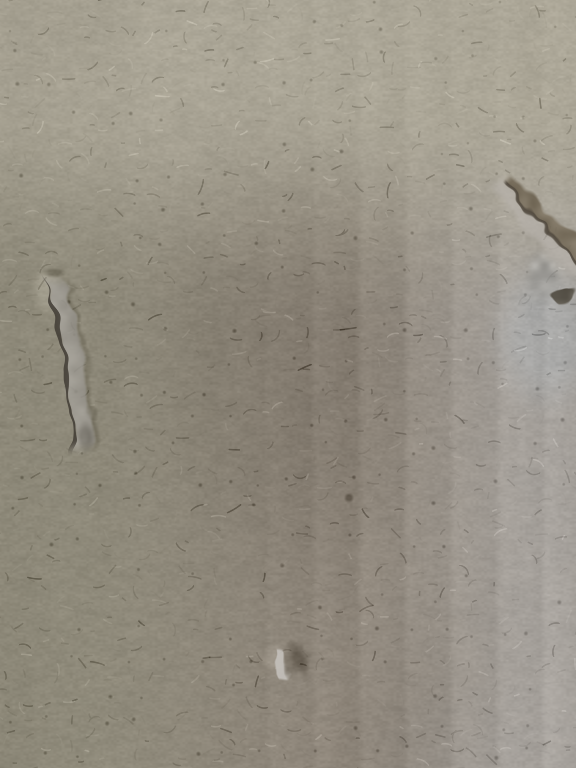
Give the GLSL for this texture, as a WebGL 2 fragment shader.

```glsl
#version 300 es
precision highp float;
// Worn cardboard: broad uneven light, soft vertical flutes and a fine paper
// grain from value noise, with hairs and specks scattered in hashed cells.
// Three tears are laid over it with bent local axes and noisy edges.
uniform vec2 u_resolution;
out vec4 fragColor;

float hash(vec2 cell) {
  uvec2 q = uvec2(ivec2(cell)) * uvec2(1597u, 3571u);
  uint n = (q.x ^ (q.y << 7)) * 747796u + q.y;
  n = (n ^ (n >> 15)) * 73244475u;
  n = (n ^ (n >> 13)) * 73244475u;
  return float((n ^ (n >> 16)) & 65535u) / 65535.0;
}

float noise(vec2 p) {
  vec2 i = floor(p), f = fract(p);
  f = f * f * (3.0 - 2.0 * f);
  return mix(mix(hash(i), hash(i + vec2(1, 0)), f.x),
             mix(hash(i + vec2(0, 1)), hash(i + vec2(1, 1)), f.x), f.y);
}

// 1 between lo and hi, with soft ends
float band(float lo, float hi, float soft, float x) {
  return smoothstep(lo - soft, lo + soft, x) * (1.0 - smoothstep(hi - soft, hi + soft, x));
}

// soft ellipse
float blob(vec2 p, vec2 centre, vec2 radius) {
  return 1.0 - smoothstep(0.3, 1.0, length((p - centre) / radius));
}

// curved hairs, mostly lying flat; reach is half the length in cells
float hairs(vec2 p, float cells, float reach, float seed, float aa) {
  vec2 home = floor(p * cells);
  float cover = 0.0;
  for (int k = 0; k < 9; k++) {
    vec2 cell = home + vec2(k % 3 - 1, k / 3 - 1), key = cell + seed;
    float turn = hash(key + 17.0) - 0.5;
    float angle = turn * (0.8 + 9.0 * turn * turn);
    vec2 q = p * cells - cell - vec2(hash(key), hash(key + 41.0));
    q = mat2(cos(angle), -sin(angle), sin(angle), cos(angle)) * q;
    q.y -= (hash(key + 73.0) - 0.5) * 2.4 * q.x * q.x;
    float size = reach * (0.2 + 0.8 * hash(key + 97.0));
    float d = length(vec2(max(abs(q.x) - size, 0.0), q.y)) / cells;
    float strength = pow(hash(key + 131.0), 3.0);
    cover = max(cover, strength * (1.0 - smoothstep(0.0004, 0.0006 + aa, d)));
  }
  return cover;
}

float specks(vec2 p, float cells, float aa) {
  vec2 cell = floor(p * cells);
  vec2 spot = 0.25 + 0.5 * vec2(hash(cell + 211.0), hash(cell + 257.0));
  float rare = hash(cell + 307.0);
  float d = length(p * cells - cell - spot) / cells;
  return step(0.6, rare) * rare * (1.0 - smoothstep(0.0005, 0.001 + 0.003 * rare * rare * rare + aa, d));
}

void main() {
  vec2 p = gl_FragCoord.xy / u_resolution.x;
  float aa = 1.0 / u_resolution.x;
  float rough = noise(p * 55.0) - 0.5, cloud = noise(p * 5.0) - 0.5;

  // broad light: shaded middle, warm top, cool right side
  vec3 col = mix(vec3(0.555, 0.537, 0.475), vec3(0.557, 0.524, 0.479), smoothstep(0.1, 0.6, p.x));
  float cool = smoothstep(0.58, 0.95, p.x + 0.05 * cloud);
  col = mix(col, vec3(0.65, 0.632, 0.61), cool);
  float lit = smoothstep(0.74, 1.2, p.y + 0.06 * cloud + 0.08 * (p.x - 0.5));
  col = mix(col, vec3(0.672, 0.652, 0.592), lit);
  col -= 0.035 * blob(p, vec2(0.5, 0.72), vec2(0.3, 0.5));
  col -= 0.03 * blob(p, vec2(0.0, 1.34), vec2(0.35)) + 0.02 * blob(p, vec2(0.72, 0.05), vec2(0.16, 0.2));
  col = mix(col, vec3(0.665, 0.67, 0.67), 0.75 * blob(p, vec2(0.95, 0.75), vec2(0.12, 0.16)));

  // flutes: light edge on the left of each, fading to the right
  float f = fract(p.x / 0.08 + 0.25 + 0.08 * noise(p * vec2(2, 4)));
  float flute = smoothstep(0.0, 0.2, f) * (1.0 - f) - 0.4;
  col += flute * 0.045 * smoothstep(0.3, 0.65, p.x) * (1.0 - 0.6 * lit);
  col += 0.016 * (noise(vec2(p.x * 22.0, p.y * 1.5)) - 0.5);
  col -= 0.02 * band(0.59, 0.6, 0.006, p.y) * (1.0 - smoothstep(0.05, 0.2, p.x));

  // paper grain, hairs and specks
  col += 0.030 * (noise(p * vec2(75, 190)) - 0.5) + 0.032 * (noise(p * vec2(210, 300)) - 0.5);
  col += 0.016 * (noise(p * vec2(28, 60)) - 0.5) * vec3(1.0, 0.9, 0.8);
  col -= 0.13 * hairs(p, 32.0, 0.35, 500.0, aa) + 0.18 * hairs(p, 13.0, 0.18, 900.0, aa);
  col += 0.08 * hairs(p, 24.0, 0.28, 1300.0, aa);
  col -= 0.16 * specks(p, 19.0, aa) + 0.15 * blob(p, vec2(0.606, 0.469), vec2(0.01));

  // left tear: a lifted strip beside a bent crack
  float rise = p.y - 0.552;
  float s = p.x - 0.126 + 0.55 * rise * rise + 0.010 * (noise(vec2(p.y * 42.0, 3)) - 0.5);
  float along = band(0.555, 0.845, 0.015, p.y);
  col += 0.07 * blob(p, vec2(0.08, 0.83), vec2(0.03, 0.05));
  col -= 0.08 * along * band(0.03, 0.041, 0.006, s + 0.012 * rough);
  col = mix(col, vec3(0.65, 0.637, 0.61) + 0.09 * rough - 2.2 * max(s - 0.008, 0.0),
            0.8 * along * band(0.0, 0.032, 0.004, s + 0.008 * rough));
  float gap = 0.0045 * noise(vec2(p.y * 34.0, 9)) - 0.0008;
  col = mix(col, vec3(0.25, 0.23, 0.2), 0.85 * along * (1.0 - smoothstep(gap, gap + 1.3 * aa, abs(s))));
  col -= 0.13 * blob(p, vec2(0.148, 0.575), vec2(0.018, 0.03)) + 0.12 * blob(p, vec2(0.094, 0.86), vec2(0.025, 0.01));

  // right tear: a slanted brown slot with a pale lip and a crumpled hole
  vec2 r = p - vec2(0.875, 1.015);
  float u = dot(r, vec2(0.683, -0.73));
  float v = dot(r, vec2(0.73, 0.683)) + 0.014 * rough;
  col = mix(col, vec3(0.72, 0.7, 0.675), 0.65 * band(-0.01, 0.2, 0.015, u) * band(-0.024, 0.0, 0.01, v));
  float slot = band(0.0, 0.3, 0.008, u) * band(0.0, 0.014 + 0.1 * min(u, 0.2), 0.004, v);
  col = mix(col, vec3(0.46, 0.42, 0.35) + 0.1 * rough + 1.5 * (v - 0.01), 0.9 * slot);
  float slit = band(0.0, 0.3, 0.005, u) * (1.0 - smoothstep(0.001, 0.002 + 1.5 * aa, abs(v)));
  col = mix(col, vec3(0.27, 0.24, 0.2), 0.75 * slit);
  vec2 w = p + 0.012 * vec2(rough, noise(p * 70.0 + 30.0) - 0.5);
  col = mix(col, vec3(0.68, 0.675, 0.66) + 0.28 * rough, 0.75 * blob(w, vec2(0.94, 0.85), vec2(0.04, 0.055)));
  float hole = 1.0 - smoothstep(0.8, 1.1, length((w - vec2(0.976, 0.822)) / vec2(0.024, 0.013)));
  col = mix(col, vec3(0.33, 0.31, 0.27) + 0.15 * rough, 0.9 * hole);

  // small chip: pale flake with a shaded dent on its right
  vec2 c = p - vec2(0.491, 0.182) + 0.014 * vec2(rough, noise(p * 60.0 + 80.0) - 0.5);
  col -= 0.15 * blob(c, vec2(0.026, 0.005), vec2(0.026, 0.036));
  col += 0.05 * blob(c, vec2(-0.015, 0.01), vec2(0.025, 0.03));
  col = mix(col, vec3(0.77, 0.755, 0.735), 0.9 * band(-0.007, 0.007, 0.002, c.x + 0.15 * c.y) * band(-0.026, 0.022, 0.003, c.y));

  fragColor = vec4(clamp(col, 0.0, 1.0), 1.0);
}
```
